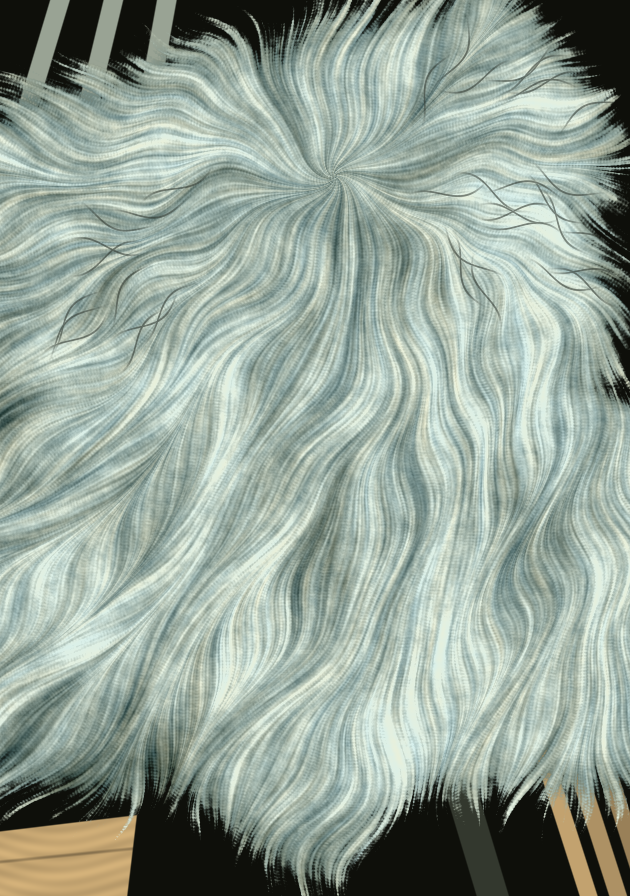
Write a Shadertoy shader that draws this texture.

```glsl
const vec2 CROWN = vec2(0.37, 0.80);
const vec3 SHADOW = vec3(0.055, 0.06, 0.04);
const vec3 FUR_TINT = vec3(-0.03, 0.04, 0.0);
const vec3 WOOD = vec3(0.80, 0.67, 0.46);
const vec3 PAINT = vec3(0.60, 0.64, 0.58);

vec2 hash2(vec2 c) {
    vec3 q = fract(c.xyx * vec3(0.1031, 0.1030, 0.0973));
    q += dot(q, q.yzx + 33.33);
    return fract((q.xx + q.yz) * q.zy);
}

// Cellular noise: one soft grain of random weight per cell
float grains(vec2 p) {
    vec2 base = floor(p - 0.5);
    float sum = 0.0;
    for (int k = 0; k < 4; k++) {
        vec2 cell = base + vec2(k & 1, k >> 1);
        vec2 h = hash2(cell);
        vec2 d = p - cell - 0.25 - 0.5 * h;
        float bump = max(0.0, 1.0 - dot(d, d) / 0.56);
        sum += bump * bump * fract(h.x * 17.0 + h.y * 31.0);
    }
    return sum;
}

// Direction of the hair: away from the crown, then hanging down
vec2 flow(vec2 p) {
    vec2 d = p - CROWN;
    float hang = 1.0 - smoothstep(-0.25, 0.08, d.y);
    vec2 v = d / (length(d) + 0.04) + hang * vec2(-0.45, -0.4);
    float a = 0.32 * sin(p.x * 23.0 + 4.0 * sin(p.y * 9.0))
            + 0.26 * sin(p.y * 43.0 - p.x * 31.0 + 2.0 * sin(p.x * 17.0));
    v = mat2(cos(a), sin(a), -sin(a), cos(a)) * v;
    return v / (length(v) + 0.001);
}

// Grains smeared along the flow, about zero mean and unit deviation
float streaks(vec2 p, float cells, float stepSize) {
    float sum = 0.0;
    for (int side = -1; side <= 1; side += 2) {
        vec2 q = p;
        for (int i = 0; i < 12; i++) {
            q += float(side) * stepSize * flow(q);
            sum += grains(q * cells + 50.0);
        }
    }
    return (sum / 24.0 - 0.29) / 0.05;
}

float blob(vec2 p, vec2 centre, vec2 radius) {
    vec2 d = (p - centre) / radius;
    return exp(-dot(d, d));
}

// Broad light and dark areas of the pelt
float patches(vec2 p) {
    float t = 0.035 * sin(p.x * 19.0 + 3.0 * sin(p.y * 8.0)) * sin(p.y * 22.0 - p.x * 9.0);
    t -= 0.17 * blob(p, vec2(0.43, 0.73), vec2(0.07, 0.06));
    t -= 0.15 * blob(p, vec2(0.36, 0.37), vec2(0.04, 0.08));
    t -= 0.20 * blob(p, vec2(0.60, 0.41), vec2(0.05, 0.07));
    t -= 0.15 * blob(p, vec2(0.13, 0.66), vec2(0.06, 0.07));
    t -= 0.30 * blob(p, vec2(0.0, 0.52), vec2(0.04, 0.09));
    t -= 0.22 * blob(p, vec2(0.12, 0.17), vec2(0.13, 0.07));
    t += 0.14 * blob(p, vec2(0.59, 0.75), vec2(0.08, 0.09));
    t += 0.15 * blob(p, vec2(0.18, 0.57), vec2(0.06, 0.04));
    t += 0.11 * blob(p, vec2(0.07, 0.30), vec2(0.08, 0.08));
    t += 0.11 * blob(p, vec2(0.50, 0.20), vec2(0.14, 0.12));
    return t;
}

// Depth inside the pelt, negative outside
float peltDepth(vec2 p) {
    float past = max(p.x - 0.5, 0.0);
    float top = 0.89 + 0.24 * p.x - 5.5 * past * past + 0.006 * sin(p.x * 37.0);
    float tail = (p.x - 0.34) / 0.08;
    float bottom = 0.118 - 0.108 * exp(-tail * tail) + 0.006 * sin(p.x * 45.0);
    float right = 0.685 + 0.012 * sin(p.y * 31.0) + 0.1 * (1.0 - smoothstep(0.52, 0.57, p.y));
    return min(min(top - p.y, p.y - bottom), right - p.x);
}

float slat(vec2 p, vec2 foot, float lean, float halfWidth, float blur) {
    float d = abs(p.x - foot.x - lean * (p.y - foot.y)) - halfWidth;
    return 1.0 - smoothstep(-blur, blur, d);
}

vec3 room(vec2 p, float blur) {
    vec3 col = SHADOW;
    float low = 1.0 - step(0.3, p.y);
    for (int i = 0; i < 3; i++) {
        float n = float(i);
        col = mix(col, PAINT, (1.0 - low) * slat(p, vec2(0.055 + 0.062 * n, 0.96), 0.3 - 0.06 * n, 0.011, blur));
        col = mix(col, WOOD * (0.95 - 0.1 * n), low * slat(p, vec2(0.657 + 0.033 * n, 0.0), -0.32, 0.010, blur));
    }
    col = mix(col, vec3(0.20, 0.22, 0.18), low * slat(p, vec2(0.55, 0.0), -0.3, 0.018, blur));
    // Sunlit floor boards
    float grain = 0.04 * sin(p.y * 420.0 + 5.0 * sin(p.x * 25.0)) + 0.03 * sin(p.y * 170.0 - p.x * 30.0);
    float seam = 1.0 - smoothstep(0.0, 0.003, abs(p.y - 0.038 - 0.1 * p.x));
    float lit = smoothstep(-blur, blur, 0.072 + 0.12 * p.x - p.y)
              * smoothstep(-blur, blur, 0.142 + 0.12 * p.y - p.x);
    return mix(col, WOOD * (0.97 + grain - 0.25 * seam), lit);
}

// Thin dark curls, scattered at the left and the upper right
float strays(vec2 p) {
    float cover = 0.0;
    for (int i = 0; i < 36; i++) {
        vec2 h = hash2(vec2(i, 7));
        vec2 root = i % 3 == 0 ? vec2(0.08, 0.60) + h * vec2(0.13, 0.20)
                               : vec2(0.48, 0.66) + h * vec2(0.19, 0.28);
        vec2 f = flow(root), d = p - root;
        vec2 q = vec2(dot(d, f), dot(d, vec2(-f.y, f.x)));
        q.y += 0.010 * sin(q.x * 55.0 + float(i));
        float line = 1.0 - smoothstep(0.0003, 0.0018, abs(q.y));
        cover = max(cover, line * (1.0 - smoothstep(0.015, 0.05, abs(q.x))));
    }
    return cover;
}

void mainImage(out vec4 fragColor, in vec2 fragCoord) {
    vec2 p = fragCoord / iResolution.y;
    float hairs = streaks(p, 270.0, 0.0034);
    float tufts = streaks(p, 110.0, 0.0050);
    float locks = streaks(p, 42.0, 0.0065);

    // Fur tone, darker towards the fringe
    float depth = peltDepth(p);
    float tone = 0.69 + 0.065 * hairs + 0.045 * tufts + 0.045 * locks + patches(p);
    tone -= 0.20 * (1.0 - smoothstep(0.0, 0.06, depth));
    tone = clamp(tone, 0.10, 0.90);
    vec3 fur = tone + FUR_TINT + vec3(0.012, 0.0, -0.012) * tufts;
    fur = mix(fur, vec3(0.20, 0.23, 0.20), 0.6 * strays(p));

    // Ragged edge over the room
    float cover = smoothstep(-0.014, 0.014, depth + 0.008 * hairs + 0.007 * tufts + 0.004 * locks);
    fragColor = vec4(mix(room(p, 1.0 / iResolution.y), fur, cover), 1.0);
}
```
